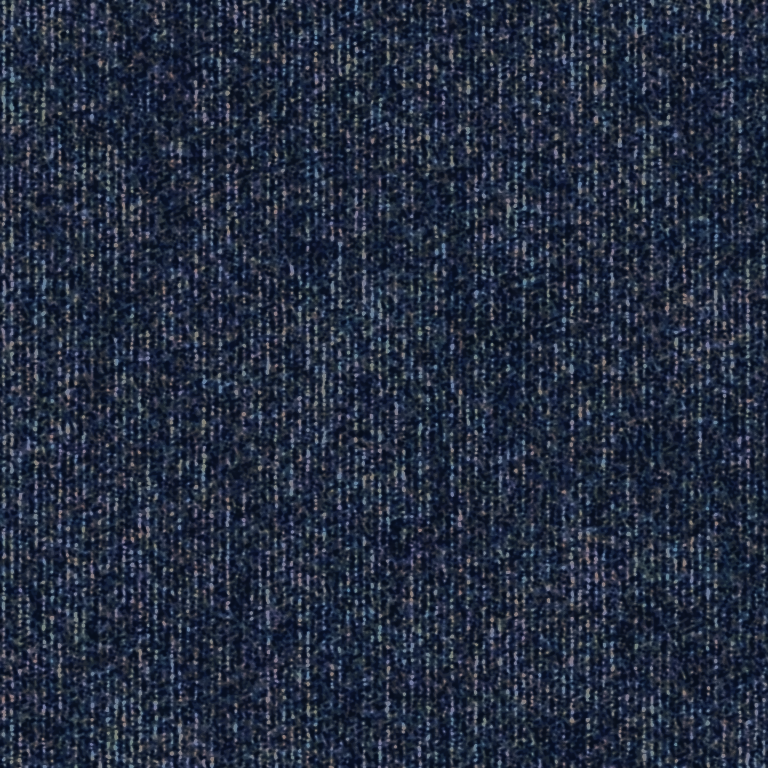
This texture is drawn by a Shadertoy shader. Its source:

```glsl
const float COLUMNS = 96.0;
const float STITCH_ROWS = 140.0;

// Integer hash of a lattice cell, 0 to 1
float hash(vec2 cell, uint seed) {
    uvec2 q = uvec2(ivec2(cell) + 4096);
    uint h = q.x * 1597334677u ^ q.y * 3812015801u ^ seed * 668265263u;
    h = (h ^ (h >> 16)) * 2246822519u;
    h = (h ^ (h >> 13)) * 3266489917u;
    return float((h ^ (h >> 16)) >> 8) / 16777216.0;
}

float valueNoise(vec2 p, uint seed) {
    vec2 cell = floor(p);
    vec2 f = fract(p);
    f = f * f * (3.0 - 2.0 * f);
    float low = mix(hash(cell, seed), hash(cell + vec2(1, 0), seed), f.x);
    float high = mix(hash(cell + vec2(0, 1), seed), hash(cell + vec2(1, 1), seed), f.x);
    return mix(low, high, f.y);
}

float bump(float x, float width) {
    return exp(-x * x / (width * width));
}

// Rows of short bright stitches, each column fading in and out along its length
float stitches(vec2 uv, float columns, float rows) {
    float column = floor(uv.x * columns);
    float x = fract(uv.x * columns) - 0.5;
    float y = uv.y * rows + hash(vec2(column, 0), 1u);
    y += 1.2 * valueNoise(vec2(column * 5.0, uv.y * 50.0), 13u);
    vec2 cell = vec2(column, floor(y));

    float wobble = 0.12 * (hash(cell, 2u) - 0.5);
    float thread = bump(x - wobble, 0.25);
    float bead = mix(0.4, 1.0, bump(fract(y) - 0.5, 0.38));
    float pick = mix(0.4, 1.2, hash(cell, 3u));

    float run = valueNoise(vec2(column * 7.0, uv.y * 15.0), 4u);
    float patches = valueNoise(uv * vec2(13.0, 7.0), 5u);
    float strength = smoothstep(0.1, 0.8, 0.65 * run + 0.35 * patches);
    return thread * bead * pick * mix(0.3, 1.0, strength);
}

// Fine pile fibres with zero mean, on slanted lattices
float pileGrain(vec2 uv) {
    vec2 slanted = vec2(uv.x + 0.45 * uv.y, uv.y - 0.45 * uv.x);
    vec2 crossed = vec2(uv.x - 0.7 * uv.y, uv.y + 0.7 * uv.x);
    float fine = valueNoise(slanted * 235.0, 6u) - 0.5;
    float tufts = valueNoise(crossed * 140.0, 7u) - 0.5;
    return 2.8 * fine + 1.4 * tufts;
}

// Yarn shades from deep navy to pale grey, spaced by their share of the area
vec3 yarnShade(float t) {
    vec3 c = mix(vec3(0.02, 0.05, 0.11), vec3(0.04, 0.07, 0.14), smoothstep(0.0, 0.12, t));
    c = mix(c, vec3(0.07, 0.11, 0.20), smoothstep(0.12, 0.26, t));
    c = mix(c, vec3(0.11, 0.15, 0.22), smoothstep(0.26, 0.42, t));
    c = mix(c, vec3(0.18, 0.22, 0.29), smoothstep(0.48, 0.70, t));
    c = mix(c, vec3(0.27, 0.30, 0.37), smoothstep(0.74, 0.87, t));
    return mix(c, vec3(0.47, 0.50, 0.55), smoothstep(0.87, 0.98, t));
}

// Shifts between tan and blue, then between teal and violet
vec3 dyeVariation(vec3 color, vec2 uv) {
    float warm = valueNoise(uv * vec2(90.0, 100.0), 8u) - 0.5;
    float teal = valueNoise(uv * vec2(75.0, 65.0), 10u) - 0.5;
    teal += 0.3 * (valueNoise(uv * vec2(9.0, 7.0), 11u) - 0.5);
    vec3 tint = warm * vec3(0.28, 0.03, -0.30) + teal * vec3(-0.2, 0.08, 0.0);
    return color * (1.0 + tint);
}

void mainImage(out vec4 fragColor, in vec2 fragCoord) {
    vec2 uv = fragCoord / iResolution.y;

    // Combine weave, fibres and broad wear into one tone
    float weave = 3.2 * stitches(uv, COLUMNS, STITCH_ROWS) - 0.66;
    float wear = 0.3 * (valueNoise(uv * vec2(8.0, 5.0), 12u) - 0.5);
    float level = weave + pileGrain(uv) + wear;

    // Spread the tone evenly over the yarn shades
    float tone = 1.0 / (1.0 + exp(-1.75 * level));
    vec3 color = dyeVariation(yarnShade(tone), uv);
    fragColor = vec4(clamp(color, 0.0, 1.0), 1.0);
}
```
